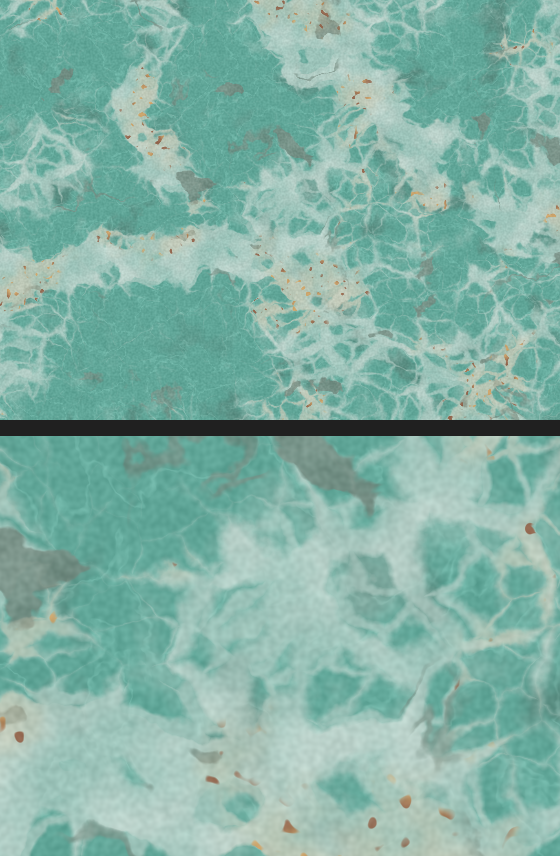
Top: the whole. Bottom: its middle third, enlarged.
Reproduce this texture procedurally as a WebGL 2 fragment shader.

```glsl
#version 300 es
precision highp float;
// Turquoise stone: rounded green nodules set in a web of pale mineral veins.
// Warped cell borders make the web, noisy seams widen it, and gradient noise
// adds grey inclusions, rust specks, cloudy haze and fine grain.
uniform vec2 u_resolution;
out vec4 fragColor;

vec2 hash2(vec2 c) {
  vec3 q = fract(c.xyx * vec3(0.1031, 0.1030, 0.0973));
  q += dot(q, q.yzx + 33.33);
  return fract((q.xx + q.yz) * q.zy);
}

float cornerSlope(vec2 corner, vec2 offset) {
  float angle = 6.2832 * hash2(corner).x;
  return dot(vec2(cos(angle), sin(angle)), offset);
}

float gradientNoise(vec2 p) {
  vec2 i = floor(p), f = fract(p), e = vec2(1.0, 0.0);
  vec2 u = f * f * f * (f * (f * 6.0 - 15.0) + 10.0);
  return mix(mix(cornerSlope(i, f), cornerSlope(i + e.xy, f - e.xy), u.x),
             mix(cornerSlope(i + e.yx, f - e.yx), cornerSlope(i + e.xx, f - e.xx), u.x), u.y);
}

float fbm(vec2 p) {
  float sum = 0.0, amplitude = 1.0;
  for (int i = 0; i < 5; i++) {
    sum += amplitude * gradientNoise(p);
    p = mat2(1.6, 1.2, -1.2, 1.6) * p + 17.3;
    amplitude *= 0.5;
  }
  return sum;
}

// Approximate distance to the nearest cell border, in cell units
float cellBorder(vec2 p) {
  vec2 cell = floor(p);
  float nearest = 9.0, second = 9.0;
  for (int y = -1; y <= 1; y++) {
    for (int x = -1; x <= 1; x++) {
      vec2 c = cell + vec2(x, y);
      float d = length(c + hash2(c + 71.0) - p);
      second = min(second, max(nearest, d));
      nearest = min(nearest, d);
    }
  }
  return 0.5 * (second - nearest);
}

float segmentDistance(vec2 p, vec2 a, vec2 b) {
  vec2 ab = b - a;
  return length(p - a - ab * clamp(dot(p - a, ab) / dot(ab, ab), 0.0, 1.0));
}

void main() {
  vec2 p = gl_FragCoord.xy / u_resolution.y;
  vec2 warp = vec2(fbm(p * 5.0 + 3.0), fbm(p * 5.0 + 41.0));
  vec2 fine = vec2(fbm(p * 26.0 + 9.0), fbm(p * 26.0 + 63.0));
  vec2 q = p + 0.04 * warp + 0.008 * fine;
  vec2 bent = p + 0.09 * warp + 0.01 * fine;

  // Broad pale seams, broken along their length
  float seamDistance = min(segmentDistance(bent, vec2(0.66, 1.02), vec2(1.04, 0.62)),
                           segmentDistance(bent, vec2(1.04, 0.62), vec2(1.36, 0.42)));
  seamDistance = min(seamDistance, segmentDistance(bent, vec2(-0.05, 0.35), vec2(0.72, 0.39)));
  seamDistance = min(seamDistance, 0.03 + segmentDistance(bent, vec2(0.3, 0.76), vec2(0.43, 0.53)));
  float seam = 1.0 - smoothstep(0.01, 0.11, seamDistance);
  seam *= smoothstep(-0.55, 0.15, fbm(p * 6.0 + 27.0));

  // Calm areas keep the green body almost whole
  float calm = 1.0 - smoothstep(0.1, 0.22, length((bent - vec2(0.57, 0.73)) * vec2(0.9, 1.1)));
  calm = max(calm, 1.0 - smoothstep(0.12, 0.26, length((bent - vec2(0.38, 0.19)) * vec2(0.8, 1.2))));
  float openness = smoothstep(-0.4, 0.5, fbm(p * 3.2 + 12.0)) * (1.0 - 0.85 * calm);

  // Web of veins at two scales
  float ragged = 0.035 * fbm(p * 45.0 + 5.0);
  float width = -0.06 + 0.19 * openness + 0.36 * seam;
  float coarse = 1.0 - smoothstep(width - 0.05, width + 0.08, cellBorder(q * vec2(10.0, 12.0)) + ragged);
  width -= 0.02;
  float small = 1.0 - smoothstep(width - 0.06, width + 0.1, cellBorder(q * vec2(21.0, 25.0) + 7.0) + ragged);
  float cloud = fbm(p * 13.0 + 33.0);
  float pale = max(coarse * (0.8 + 0.4 * cloud), 0.65 * small);
  float haze = 0.34 * smoothstep(0.0, 0.65, cloud + 0.5 * openness - 0.2) * (1.0 - 0.7 * calm);
  pale = clamp(max(pale, haze), 0.0, 1.0);

  // Green body with darker clouds and faint wisps
  float shade = smoothstep(0.15, 0.6, fbm(q * 8.0 + 81.0)) * (1.0 - 0.6 * calm);
  vec3 color = mix(vec3(0.375, 0.65, 0.595), vec3(0.35, 0.55, 0.505), shade);
  float wisp = 1.0 - smoothstep(0.0, 0.07, abs(fbm(q * 11.0 + 55.0)));
  color += 0.05 * wisp + 0.02 * fine.x;
  vec3 vein = vec3(0.735, 0.825, 0.795) + 0.03 * fine.y;
  color = mix(color, vein, pale);

  // Grey-green inclusions and thin dark cracks
  float inclusion = smoothstep(0.47, 0.53, fbm(q * vec2(5.5, 7.0) + 92.0) + 0.08 * seam);
  float crack = 1.0 - smoothstep(0.008, 0.04, abs(fbm(bent * vec2(2.6, 3.4) + 19.0)));
  crack *= smoothstep(0.1, 0.4, fbm(p * 7.0 + 48.0));
  vec3 grey = vec3(0.47, 0.56, 0.52) + 0.06 * cloud + 0.04 * fine.x;
  color = mix(color, grey, max(0.88 * inclusion, 0.7 * crack));

  // Cream stains and clustered rust specks in the pale mineral
  float cluster = smoothstep(0.05, 0.5, fbm(p * 5.0 + 66.0) + 0.15 * seam);
  cluster *= smoothstep(0.25, 0.7, pale);
  color = mix(color, vec3(0.80, 0.77, 0.67), 0.5 * cluster);
  float speck = gradientNoise(p * 75.0 + 8.0) + 0.4 * gradientNoise(p * 38.0 + 2.0);
  speck = smoothstep(0.28, 0.42, speck) * smoothstep(0.15, 0.6, cluster);
  vec3 rust = mix(vec3(0.56, 0.35, 0.25), vec3(0.82, 0.63, 0.38),
                  smoothstep(-0.15, 0.25, gradientNoise(p * 16.0 + 4.0)));
  color = mix(color, rust, 0.85 * speck);

  // Fine surface grain
  float grain = gradientNoise(p * 190.0) + 0.6 * gradientNoise(p * 110.0 + 31.0);
  fragColor = vec4(clamp(color + 0.055 * grain, 0.0, 1.0), 1.0);
}
```
